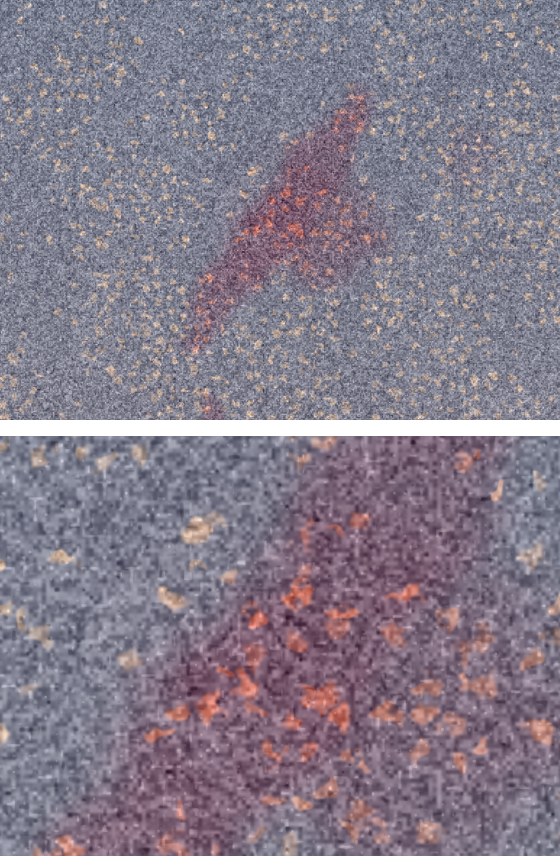
Top: the whole. Bottom: its middle third, enlarged.
A WebGL 2 fragment shader for this texture:

```glsl
#version 300 es
precision highp float;

uniform vec2 u_resolution;
out vec4 fragColor;

vec2 hash22(vec2 p) {
    vec3 q = fract(p.xyx * vec3(0.1031, 0.1030, 0.0973));
    q += dot(q, q.yzx + 33.33);
    return fract((q.xx + q.yz) * q.zy);
}

float valueNoise(vec2 p) {
    vec2 cell = floor(p), f = fract(p);
    f = f * f * (3.0 - 2.0 * f);
    float low = mix(hash22(cell).x, hash22(cell + vec2(1, 0)).x, f.x);
    float high = mix(hash22(cell + vec2(0, 1)).x, hash22(cell + vec2(1, 1)).x, f.x);
    return mix(low, high, f.y);
}

float fbm(vec2 p) {
    float sum = 0.0, amplitude = 0.5;
    for (int i = 0; i < 4; i++) {
        sum += amplitude * valueNoise(p);
        p = mat2(1.6, 1.2, -1.2, 1.6) * p + 17.3;
        amplitude *= 0.5;
    }
    return sum;
}

float segmentDistance(vec2 p, vec2 a, vec2 b) {
    vec2 pa = p - a, ba = b - a;
    return length(pa - ba * clamp(dot(pa, ba) / dot(ba, ba), 0.0, 1.0));
}

// Fuzzy tufts, gathered into loose clusters
float tufts(vec2 p) {
    vec2 grid = p * 33.0;
    vec2 ragged = vec2(valueNoise(p * 110.0), valueNoise(p * 110.0 + 61.0)) - 0.5;
    grid += ragged * 0.45;
    float cover = 0.0;
    for (int y = -1; y <= 1; y++) {
        for (int x = -1; x <= 1; x++) {
            vec2 cell = floor(grid) + vec2(x, y);
            vec2 jitter = hash22(cell + 7.0);
            vec2 traits = hash22(cell + 151.0);
            float cluster = valueNoise(cell / 33.0 * 8.5 + 40.0);
            float present = step(traits.x, 0.12 + 0.85 * smoothstep(0.2, 0.75, cluster));
            vec2 d = grid - cell - 0.12 - 0.76 * jitter;
            float angle = (traits.y - 0.5) * 2.4;
            d = mat2(cos(angle), -sin(angle), sin(angle), cos(angle)) * d;
            d.y *= 1.35;
            float radius = mix(0.25, 0.44, hash22(cell + 303.0).x) * (1.06 - 0.14 * p.y);
            float body = 1.0 - smoothstep(radius * 0.45, radius * 1.15, length(d));
            cover = max(cover, body * present * mix(0.55, 1.0, hash22(cell + 509.0).y));
        }
    }
    return cover;
}

// Diagonal spill with a paler wash on its lower right
float stain(vec2 p) {
    vec2 q = p + 0.10 * (vec2(fbm(p * 9.0), fbm(p * 9.0 + 31.0)) - 0.47);
    float along = clamp(dot(q - vec2(0.45, 0.18), vec2(0.57, 0.82)) / 0.71, 0.0, 1.0);
    float width = 0.028 + 0.055 * sin(3.1416 * along);
    float band = segmentDistance(q, vec2(0.45, 0.18), vec2(0.86, 0.76)) - width;
    float spill = 1.0 - smoothstep(-0.035, 0.03, band);
    vec2 w = (q - vec2(0.77, 0.44)) * vec2(0.95, 1.05);
    float wash = 0.5 * (1.0 - smoothstep(0.08, 0.18, length(w)));
    float core = 0.35 * exp(-70.0 * dot(q - vec2(0.68, 0.5), q - vec2(0.68, 0.5)));
    float drip = 0.5 * (1.0 - smoothstep(0.015, 0.055, length(q - vec2(0.49, 0.02))));
    float trace = 0.2 * (1.0 - smoothstep(0.02, 0.09, length(q - vec2(1.12, 0.63))));
    float amount = max(max(spill * 0.75, wash), max(drip, trace)) + core;
    return clamp(amount * (0.65 + 0.7 * fbm(p * 14.0 + 5.0)), 0.0, 1.0);
}

void main() {
    vec2 p = gl_FragCoord.xy / u_resolution.y;

    // Pile colour with a slow change of light
    vec3 color = mix(vec3(0.505, 0.505, 0.565), vec3(0.475, 0.495, 0.565), p.y);
    color += 0.05 * (fbm(p * 5.0) - 0.47);

    float tuft = tufts(p);
    vec3 tan_ = mix(vec3(0.77, 0.67, 0.61), vec3(0.84, 0.72, 0.61), valueNoise(p * 24.0));
    color = mix(color, tan_, tuft * (0.75 + 0.25 * valueNoise(p * 170.0)));

    // Red dye, brighter on the pale tufts
    vec3 dye = mix(vec3(0.97, 0.70, 0.76), vec3(1.06, 0.68, 0.66), tuft);
    color *= mix(vec3(1.0), dye, stain(p));

    // Fibre grain, glints and pits
    float grain = 0.26 * (valueNoise(p * 290.0) - 0.5);
    grain += 0.15 * (valueNoise(p * 140.0 + 23.0) - 0.5);
    grain += 0.14 * smoothstep(0.74, 0.98, valueNoise(p * 235.0 + 71.0));
    grain -= 0.13 * smoothstep(0.76, 0.98, valueNoise(p * 180.0 + 137.0));
    color += grain * vec3(1.0, 0.99, 0.96);

    fragColor = vec4(clamp(color, 0.0, 1.0), 1.0);
}
```
